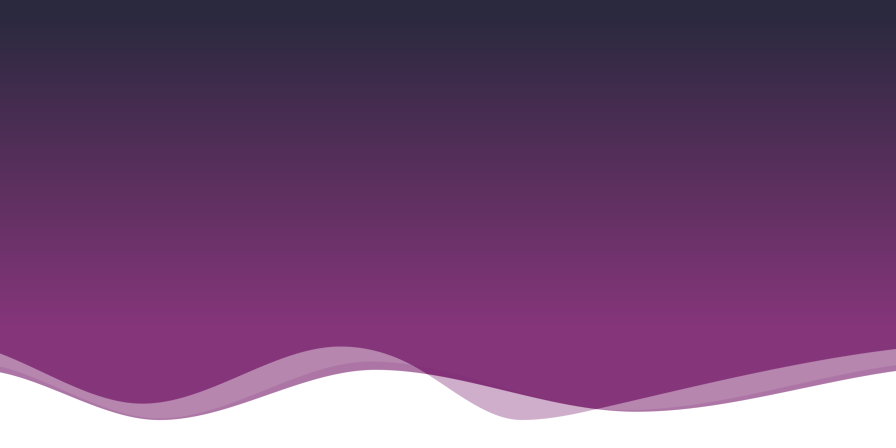
This background is drawn by a WebGL 2 fragment shader. Its source:

```glsl
#version 300 es
precision highp float;
// Dusk-to-magenta vertical gradient above three overlapping translucent waves.

uniform vec2 u_resolution;
out vec4 outColor;

// Sky gradient
const vec3 SKY_TOP = vec3(0.168, 0.160, 0.245);
const vec3 SKY_LOW = vec3(0.522, 0.208, 0.478);
const float FADE_START = 0.96;
const float FADE_END = 0.27;

// Wave colours and strengths; back and front veils add up to solid white
const vec3 FOAM = vec3(1.0);
const vec3 SHADE = vec3(0.47, 0.12, 0.43);
const float BACK_ALPHA = 0.4;
const float SHADE_ALPHA = 0.16;
const float FRONT_ALPHA = 0.6;

// Crest knots: x, height, slope (the last ones may lie off the canvas)
const int KNOTS = 7;
const vec3 BACK_WAVE[KNOTS] = vec3[KNOTS](
    vec3(0.0, 0.211, -0.76), vec3(0.159, 0.099, 0.0),
    vec3(0.38, 0.2265, 0.0), vec3(0.469, 0.1745, -1.2),
    vec3(0.582, 0.0625, 0.0), vec3(0.664, 0.086, 0.46),
    vec3(1.0, 0.221, 0.24));
const vec3 SHADE_WAVE[KNOTS] = vec3[KNOTS](
    vec3(0.0, 0.182, -0.5), vec3(0.178, 0.066, 0.0),
    vec3(0.414, 0.193, 0.0), vec3(0.697, 0.0845, 0.0),
    vec3(1.0, 0.185, 0.28), vec3(1.3, 0.22, 0.0),
    vec3(1.6, 0.1, 0.0));
const vec3 FRONT_WAVE[KNOTS] = vec3[KNOTS](
    vec3(0.0, 0.169, -0.4), vec3(0.178, 0.0625, 0.0),
    vec3(0.419, 0.1745, 0.0), vec3(0.71, 0.081, 0.0),
    vec3(1.0, 0.172, 0.28), vec3(1.3, 0.22, 0.0),
    vec3(1.6, 0.1, 0.0));

// Cubic Hermite curve from knot a to knot b
float hermite(float x, vec3 a, vec3 b) {
    float span = b.x - a.x;
    float t = (x - a.x) / span;
    float s = 1.0 - t;
    float rise = t * t * (3.0 - 2.0 * t);
    return mix(a.y, b.y, rise) + span * t * s * (s * a.z - t * b.z);
}

// Smooth crest height at x
float crest(float x, vec3 knots[KNOTS]) {
    float height = knots[0].y;
    for (int i = 0; i < KNOTS - 1; i++) {
        if (x >= knots[i].x) height = hermite(x, knots[i], knots[i + 1]);
    }
    return height;
}

// Antialiased coverage of the area below a crest
float below(vec2 uv, vec3 knots[KNOTS]) {
    float edge = 0.75 / u_resolution.y;
    return smoothstep(-edge, edge, crest(uv.x, knots) - uv.y);
}

void main() {
    vec2 uv = gl_FragCoord.xy / u_resolution;

    // Sky
    float fade = clamp((FADE_START - uv.y) / (FADE_START - FADE_END), 0.0, 1.0);
    vec3 sky = mix(SKY_TOP, SKY_LOW, fade);

    // Veils of foam, with a faint shade along the front crest
    float back = BACK_ALPHA * below(uv, BACK_WAVE);
    float front = FRONT_ALPHA * below(uv, FRONT_WAVE);
    float shade = SHADE_ALPHA * below(uv, SHADE_WAVE);
    shade *= 1.0 - front / FRONT_ALPHA;

    vec3 color = mix(sky, FOAM, back + front);
    color = mix(color, SHADE, shade);
    outColor = vec4(color, 1.0);
}
```
